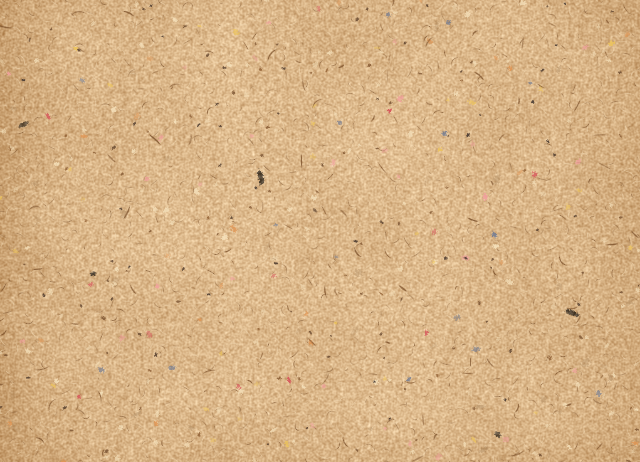
Reproduce this texture procedurally as a Shadertoy shader.

```glsl
// Recycled kraft board: a tan sheet with fine pulp grain and darker edges,
// strewn with brown fibres, cream pulp, dark specks and bits of dyed paper.
// Grain is layered gradient noise; flecks are wobbly ellipses on jittered grids.

vec4 hash4(vec2 cell) {
    vec4 h = fract(cell.xyxy * vec4(0.1031, 0.1030, 0.0973, 0.1099));
    h += dot(h, h.wzxy + 33.33);
    return fract((h.xxyz + h.yzzw) * h.zywx);
}

vec2 gradientAt(vec2 cell) {
    float angle = 6.2832 * hash4(cell + 71.0).x;
    return vec2(cos(angle), sin(angle));
}

float gradientNoise(vec2 p) {
    vec2 i = floor(p), f = fract(p);
    vec2 u = f * f * f * (f * (f * 6.0 - 15.0) + 10.0);
    vec2 e = vec2(1.0, 0.0);
    float low = mix(dot(gradientAt(i), f), dot(gradientAt(i + e), f - e), u.x);
    float high = mix(dot(gradientAt(i + e.yx), f - e.yx),
                     dot(gradientAt(i + 1.0), f - 1.0), u.x);
    return mix(low, high, u.y);
}

mat2 turn(float angle) {
    float c = cos(angle), s = sin(angle);
    return mat2(c, -s, s, c);
}

// Scattered flecks: x is the coverage, y a random value for the fleck's colour.
// halfSize is in canvas heights, bend curves fibres, ragged roughens the rim.
vec2 flecks(vec2 p, float cells, float chance, vec2 halfSize, float bend, float ragged, float seed) {
    float pixel = 1.0 / iResolution.y;
    vec2 home = floor(p * cells);
    vec2 best = vec2(0.0);
    for (int y = -1; y <= 1; y++)
    for (int x = -1; x <= 1; x++) {
        vec2 cell = home + vec2(x, y);
        vec4 place = hash4(cell + seed * 17.3);
        vec4 look = hash4(cell + seed * 29.7 + 211.0);
        if (place.z > chance) continue;
        vec2 q = turn(6.2832 * place.w) * (p - (cell + place.xy) / cells);
        vec2 size = halfSize * mix(vec2(0.45, 0.6), vec2(1.35, 1.25), look.xy);
        q.y += bend * (look.z - 0.5) * q.x * q.x / size.x;
        float k = length(q / size);
        float d = k * (k - 1.0) / max(length(q / (size * size)), 0.001);
        if (ragged > 0.0 && k < 3.0)
            d += ragged * size.y * gradientNoise(q * 1.3 / size.y + look.xy * 90.0);
        float cover = smoothstep(0.8 * pixel, -0.8 * pixel, d);
        if (cover > best.x) best = vec2(cover, look.w);
    }
    return best;
}

vec3 dyedPaper(float pick) {
    if (pick < 0.36) return vec3(0.95, 0.63, 0.62);  // pink
    if (pick < 0.62) return vec3(0.93, 0.77, 0.36);  // yellow
    if (pick < 0.76) return vec3(0.88, 0.58, 0.32);  // orange
    if (pick < 0.87) return vec3(0.84, 0.30, 0.34);  // red
    return vec3(0.42, 0.47, 0.58);                   // slate blue
}

void mainImage(out vec4 fragColor, in vec2 fragCoord) {
    vec2 uv = fragCoord / iResolution.xy;
    vec2 p = fragCoord / iResolution.y;

    // Pulp grain, from single grains up to faint clouds
    float tone = 0.105 * gradientNoise(p * 187.0)
               + 0.060 * gradientNoise(p * 83.0 + 40.0)
               + 0.030 * gradientNoise(p * 5.0 + 9.0)
               + 0.020 * gradientNoise(p * 17.0 + 23.0);

    // Matted fibres lying in three directions
    for (int i = 0; i < 3; i++) {
        vec2 q = turn(0.4 + 1.05 * float(i)) * p;
        tone += 0.045 * gradientNoise(q * vec2(58.0, 210.0) + 31.0 * float(i));
    }

    // Worn, darker borders, strongest at the left
    tone -= 0.085 * exp(-13.0 * uv.x) + 0.055 * exp(-10.0 * (1.0 - uv.x));
    tone -= 0.030 * exp(-9.0 * uv.y) + 0.020 * exp(-9.0 * (1.0 - uv.y));
    vec3 color = vec3(0.870, 0.731, 0.554) + tone * vec3(1.0, 1.25, 1.38);

    // Hair-fine fibres, pale then brown
    vec2 f = flecks(p, 38.0, 0.40, vec2(0.0075, 0.0009), 0.8, 0.0, 1.0);
    color = mix(color, vec3(0.95, 0.85, 0.70), 0.55 * f.x);
    f = flecks(p, 40.0, 0.38, vec2(0.0065, 0.0008), 1.0, 0.0, 2.0);
    color = mix(color, vec3(0.52, 0.36, 0.21), f.x * (0.3 + 0.5 * f.y));

    // Cream pulp and faded stains
    f = flecks(p, 17.0, 0.30, vec2(0.0058, 0.0042), 0.0, 1.3, 3.0);
    color = mix(color, vec3(0.96, 0.88, 0.73), f.x * (0.35 + 0.55 * f.y));
    f = flecks(p, 11.0, 0.25, vec2(0.0085, 0.0060), 0.0, 1.5, 4.0);
    color = mix(color, vec3(0.62, 0.49, 0.34), f.x * (0.10 + 0.25 * f.y));

    // Dyed paper scraps
    f = flecks(p, 13.0, 0.42, vec2(0.0062, 0.0044), 0.0, 1.4, 5.0);
    color = mix(color, dyedPaper(f.y), f.x * (0.4 + 0.5 * fract(f.y * 37.0)));

    // Coarse brown splinters and dark specks
    f = flecks(p, 14.0, 0.34, vec2(0.0115, 0.0015), 0.7, 0.5, 6.0);
    color = mix(color, vec3(0.48, 0.31, 0.16), f.x * (0.45 + 0.4 * f.y));
    f = flecks(p, 19.0, 0.30, vec2(0.0036, 0.0025), 0.0, 1.1, 7.0);
    color = mix(color, mix(vec3(0.20, 0.16, 0.15), vec3(0.58, 0.38, 0.20), f.y), 0.8 * f.x);

    // A few large charred flakes
    f = flecks(p, 4.0, 0.28, vec2(0.0140, 0.0048), 0.3, 1.0, 8.0);
    vec3 char = vec3(0.27, 0.23, 0.18) + 0.25 * gradientNoise(p * 150.0);
    color = mix(color, char, f.x * (0.6 + 0.35 * f.y));

    fragColor = vec4(clamp(color, 0.0, 1.0), 1.0);
}
```
